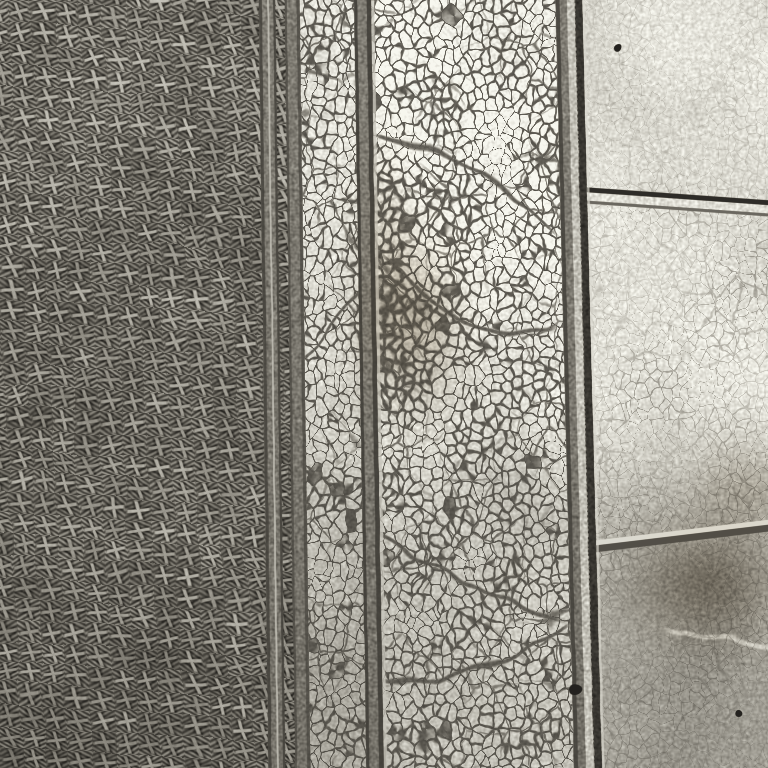
Give the GLSL for this texture, as a Shadertoy shader.

```glsl
// Silvery embossed leather: a basket weave field, ruled grooves and cracked panels.

vec2 hash2(vec2 p) {
    vec3 q = fract(vec3(p.xyx) * vec3(0.1031, 0.1030, 0.0973));
    q += dot(q, q.yzx + 33.33);
    return fract((q.xx + q.yz) * q.zy);
}

float gradNoise(vec2 p) {
    vec2 i = floor(p), f = p - i;
    vec2 s = f * f * f * (f * (f * 6.0 - 15.0) + 10.0), e = vec2(1, 0);
    float a = dot(hash2(i) * 2.0 - 1.0, f);
    float b = dot(hash2(i + e.xy) * 2.0 - 1.0, f - e.xy);
    float c = dot(hash2(i + e.yx) * 2.0 - 1.0, f - e.yx);
    float d = dot(hash2(i + 1.0) * 2.0 - 1.0, f - 1.0);
    return mix(mix(a, b, s.x), mix(c, d, s.x), s.y);
}

vec2 warp(vec2 p) {
    return vec2(gradNoise(p), gradNoise(p + 19.7));
}

// Gap between the two nearest cell centres: zero along the cracks
float cellGap(vec2 p) {
    vec2 id = floor(p);
    float near = 9.0, next = 9.0;
    for (int j = -1; j <= 1; j++)
    for (int i = -1; i <= 1; i++) {
        vec2 c = id + vec2(i, j);
        float d = length(c + hash2(c) - p);
        next = min(next, max(near, d));
        near = min(near, d);
    }
    return next - near;
}

float stroke(float d, float halfWidth) {
    float soft = 0.75 / iResolution.y;
    return 1.0 - smoothstep(halfWidth - soft, halfWidth + soft, abs(d));
}

float band(float x, float a, float b) {
    return stroke(x - 0.5 * (a + b), 0.5 * (b - a));
}

float blob(vec2 p, vec2 centre, vec2 size) {
    vec2 d = (p - centre) / size;
    return exp(-dot(d, d));
}

// Bowed fold running from a to b, thinning at both ends
float crease(vec2 p, vec2 a, vec2 b, float bow) {
    float t = clamp((p.x - a.x) / (b.x - a.x), 0.0, 1.0);
    float arch = 4.0 * t * (1.0 - t);
    float d = abs(p.y - mix(a.y, b.y, t) - bow * arch);
    return (1.0 - smoothstep(0.001, 0.005, d)) * smoothstep(0.0, 0.3, arch);
}

// Crossed strands over patches of alternating hatching
float weave(vec2 p) {
    vec2 q = vec2(p.x + 0.05 * p.y, p.y + 0.06 * p.x) * vec2(33, 36) + 0.3 * warp(p * 16.0);
    vec2 id = floor(q), f = q - id - 0.5;
    float side = mod(id.x + id.y, 2.0) * 2.0 - 1.0;
    float hatch = 0.5 + 0.5 * sin((f.y + 0.65 * side * f.x) * 27.0);
    vec2 t = abs(vec2(f.x + 0.28 * f.y, f.y - 0.22 * f.x));
    vec2 reach = 1.0 - smoothstep(0.36, 0.5, abs(f.yx));
    vec2 strand = (1.0 - smoothstep(0.03, 0.12, t)) * reach;
    vec2 shade = (1.0 - smoothstep(0.1, 0.25, t)) * reach;
    float v = 0.27 + (0.19 + 0.16 * hash2(id).x) * hatch;
    v *= 1.0 - 0.4 * max(shade.x, shade.y);
    return mix(v, 0.6 + 0.16 * hash2(id).y, max(strand.x, strand.y) * 0.9);
}

// Crack coverage for a given crack width
float cracks(vec2 p, float width) {
    vec2 w = p + 0.008 * warp(p * 38.0) + 0.003 * warp(p * 110.0);
    float fine = cellGap(w * vec2(78, 62));
    float wide = cellGap(w * vec2(25, 19) + 4.0);
    float size = max(width * (1.0 + 1.4 * gradNoise(p * 13.0)), 0.02);
    float c = 1.0 - smoothstep(size * 0.35, size * 1.5, fine);
    return max(c, 0.8 * (1.0 - smoothstep(0.01, 0.08, wide)) * smoothstep(-0.2, 0.2, gradNoise(p * 9.0 + 5.0)));
}

void mainImage(out vec4 fragColor, in vec2 fragCoord) {
    vec2 p = fragCoord / iResolution.y;
    float u = p.x - (1.0 - p.y) * (0.002 + 0.03 * p.x) + 0.001 * gradNoise(p * 30.0);
    float grain = gradNoise(p * 240.0) + 0.6 * gradNoise(p * 130.0);
    float cloud = gradNoise(p * 5.0) + 0.5 * gradNoise(p * 11.0);

    // Woven field and its narrow braid
    float v = weave(p) * (0.9 + 0.18 * p.y + 0.15 * cloud) + 0.06 * grain;

    // Cracked strip and central panel
    float patchDark = blob(p, vec2(0.535, 0.585), vec2(0.06, 0.1)) + 0.4 * blob(p, vec2(0.5, 0.7), vec2(0.03, 0.12));
    float inPanel = step(0.47, u);
    float light = mix(0.7, 0.9, smoothstep(0.05, 0.75, p.y)) + 0.06 * inPanel;
    light += 0.08 * cloud - 0.2 * patchDark - 0.1 * blob(p, vec2(0.67, 0.36), vec2(0.06, 0.08));
    float c = cracks(p, 0.12 + 0.17 * patchDark + 0.03 * inPanel);
    vec2 w = p + 0.012 * warp(p * 24.0);
    float fold = crease(w, vec2(0.49, 0.68), vec2(0.73, 0.58), -0.05);
    fold = max(fold, crease(w, vec2(0.48, 0.82), vec2(0.73, 0.69), 0.03));
    fold = max(fold, crease(w, vec2(0.48, 0.31), vec2(0.74, 0.19), -0.01));
    fold = max(fold, crease(w, vec2(0.49, 0.11), vec2(0.75, 0.19), -0.02));
    fold = max(fold, crease(w, vec2(0.39, 0.53), vec2(0.48, 0.63), 0.0));
    float hide = mix(light + 0.16 * grain, 0.3 + 0.08 * grain, max(c * 0.9, fold * 0.85));
    v = mix(v, hide, band(u, 0.390, 0.730));

    // Smoother tiles on the right
    float stain = blob(p, vec2(0.92, 0.24), vec2(0.08, 0.07)) + 0.5 * blob(p, vec2(0.97, 0.36), vec2(0.06, 0.05));
    float tile = mix(0.64, 0.88, smoothstep(0.1, 0.55, p.y)) + 0.1 * cloud - 0.2 * stain + 0.16 * grain;
    float faint = cracks(p + 3.0, 0.07) * (0.3 + 0.5 * gradNoise(p * 7.0 + 2.0));
    tile = mix(tile, 0.35, clamp(faint, 0.0, 0.6) * (1.0 - 0.5 * smoothstep(0.72, 0.78, p.y)));
    tile += 0.2 * crease(w, vec2(0.86, 0.18), vec2(1.02, 0.155), 0.0);
    float upper = p.y - 0.753 + 0.071 * (p.x - 0.762);
    float lower = p.y - 0.286 - 0.12 * (p.x - 0.781);
    tile = mix(tile, 0.88 + 0.2 * grain, band(upper, -0.014, -0.003));
    tile = mix(tile, 0.42, stroke(upper + 0.016, 0.002));
    tile = mix(tile, 0.18, stroke(upper, 0.0032));
    tile = mix(tile, 0.86, band(lower, 0.004, 0.011));
    tile = mix(tile, 0.32, stroke(lower, 0.0045));
    v = mix(v, tile, smoothstep(0.757, 0.759, u));

    // Vertical grooves with dark walls and lit rims
    float floorTone = 0.45 + 0.05 * p.y + 0.2 * grain;
    v = mix(v, floorTone, max(band(u, 0.337, 0.358), band(u, 0.371, 0.390)));
    v = mix(v, floorTone, max(band(u, 0.461, 0.483), band(u, 0.723, 0.739)));
    v = mix(v, 0.25, 0.8 * max(stroke(u - 0.339, 0.002), stroke(u - 0.357, 0.0015)));
    v = mix(v, 0.27, 0.7 * max(stroke(u - 0.372, 0.0015), stroke(u - 0.388, 0.002)));
    v = mix(v, 0.24, 0.85 * max(stroke(u - 0.463, 0.002), stroke(u - 0.480, 0.003)));
    v = mix(v, 0.78, 0.8 * max(stroke(u - 0.349, 0.0012), stroke(u - 0.485, 0.002)));
    v = mix(v, 0.26, 0.85 * stroke(u - 0.726, 0.0025));
    v = mix(v, 0.76 + 0.25 * grain, band(u, 0.738, 0.748));
    v = mix(v, 0.22 + 0.1 * grain, band(u, 0.749, 0.758));
    v = mix(v, 0.85, 0.7 * stroke(u - 0.760, 0.0015));

    // Small pits
    float pit = stroke(length(w - vec2(0.807, 0.937)), 0.005);
    pit = max(pit, stroke(length(w - vec2(0.961, 0.069)), 0.005));
    pit = max(pit, stroke(length(w - vec2(0.746, 0.102)), 0.007));
    v = clamp(mix(v, 0.14, pit), 0.08, 0.97);

    // Warm shadows, neutral highlights, brown stains
    vec3 colour = v * mix(vec3(1.0, 0.95, 0.84), vec3(1.0, 1.0, 0.97), v);
    float brown = clamp(0.6 * patchDark + 0.6 * stain, 0.0, 1.0);
    fragColor = vec4(colour * mix(vec3(1), vec3(1.0, 0.96, 0.9), brown), 1.0);
}
```
